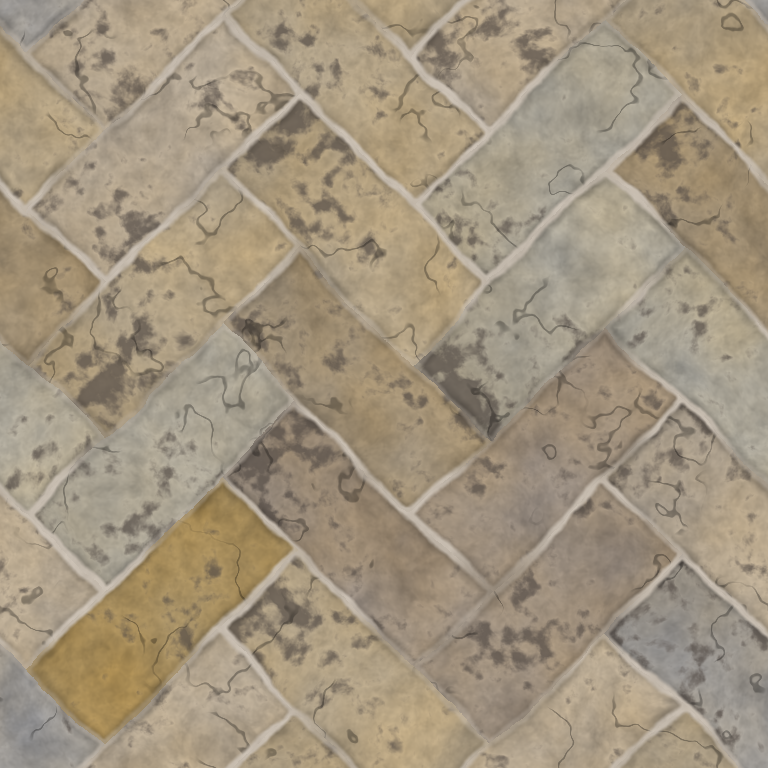
Give the GLSL for this texture, as a WebGL 2 fragment shader.

```glsl
#version 300 es
precision highp float;

uniform vec2 u_resolution;
out vec4 fragColor;

float hash(vec2 p) {
  vec3 q = fract(p.xyx * vec3(0.1031, 0.1030, 0.0973));
  q += dot(q, q.yzx + 33.33);
  return fract((q.x + q.y) * q.z);
}

float noise(vec2 p) {
  vec2 i = floor(p), f = fract(p);
  f = f * f * (3.0 - 2.0 * f);
  return mix(mix(hash(i), hash(i + vec2(1, 0)), f.x),
             mix(hash(i + vec2(0, 1)), hash(i + vec2(1, 1)), f.x), f.y);
}

float fbm(vec2 p) {
  float sum = 0.0, amp = 0.533;
  for (int i = 0; i < 4; i++) {
    sum += amp * noise(p);
    p = mat2(1.6, 1.2, -1.2, 1.6) * p + 7.3;
    amp *= 0.5;
  }
  return sum;
}

// Herringbone of 2.5 : 1 bricks; xy = position along and across, z = brick index 0..19
vec3 herringbone(vec2 p) {
  for (int c = -1; c <= 1; c++) {
    vec2 q = p - 2.5 * float(c);
    int column = 5 * (c & 1);

    float row = -floor(q.y);
    float along = q.x - row;
    if (along >= 0.0 && along < 2.5)
      return vec3(along, fract(q.y), column + (int(row) + 20) % 5);

    row = floor(q.x - 2.5);
    along = q.y + row;
    if (along >= 0.0 && along < 2.5)
      return vec3(along, fract(q.x - 2.5), 10 + column + (int(row) + 20) % 5);
  }
  return vec3(0);
}

float roundedBox(vec2 p, vec2 halfSize, float radius) {
  vec2 q = abs(p) - halfSize + radius;
  return length(max(q, 0.0)) + min(max(q.x, q.y), 0.0) - radius;
}

const vec3 stoneTones[7] = vec3[7](
  vec3(0.71, 0.65, 0.56),   // beige
  vec3(0.70, 0.63, 0.51),   // tan
  vec3(0.63, 0.56, 0.45),   // brown
  vec3(0.61, 0.55, 0.48),   // mauve
  vec3(0.68, 0.65, 0.58),   // grey
  vec3(0.62, 0.60, 0.57),   // slate
  vec3(0.65, 0.55, 0.36));  // gold

// Tens digit: stain level, units digit: tone
const int brickKinds[20] = int[20](
  21, 12, 23, 11, 11,  12, 14, 20, 25, 11,
  34,  3,  3, 10, 14,  21, 14,  6, 10, 10);

void main() {
  vec2 uv = gl_FragCoord.xy / u_resolution;
  vec2 p = 10.0 * vec2(uv.x, 1.0 - uv.y);

  // Diagonal axes, with uneven hand-cut edges
  vec2 diagonal = 0.5 * vec2(p.x + p.y, p.x - p.y) - vec2(2.54, 0.33);
  diagonal += 0.10 * (vec2(noise(p * 1.1), noise(p * 1.1 + 31.0)) - 0.5);
  diagonal += 0.05 * (vec2(fbm(p * 4.0), fbm(p * 4.0 + 57.0)) - 0.5);
  vec3 brick = herringbone(diagonal);
  float inset = -roundedBox(brick.xy - vec2(1.25, 0.5), vec2(1.25, 0.5), 0.06);

  int kind = brickKinds[int(brick.z)];
  float level = float(kind / 10);
  vec2 s = brick.xy + brick.z * vec2(7.7, 3.9) + 5.0;

  // Stone: broad warm and cool clouds, then fine grain
  float cloud = fbm(s * 2.2);
  float speck = fbm(s * 8.0 + 13.0);
  float grain = noise(s * 19.0) + noise(s * 37.0) - 1.0;
  vec3 color = stoneTones[kind % 10];
  color += vec3(0.22, 0.20, 0.16) * (cloud - 0.5);
  color += vec3(0.06, 0.01, -0.08) * (fbm(s * 1.4 + 40.0) - 0.5);
  color *= 1.0 + 0.24 * (speck - 0.5) + 0.055 * grain;

  // Dark mineral stains gather toward one end
  float bias = level * max(0.08 - 0.06 * brick.x, -0.02);
  float stain = smoothstep(0.56, 0.76, 0.45 * cloud + 0.55 * speck + bias);
  color = mix(color, vec3(0.31, 0.28, 0.26), 0.72 * stain);

  // Thin broken veins
  float vein = abs(fbm(s * 1.7 + 80.0) - 0.5);
  float veinMask = smoothstep(0.48, 0.66, noise(s * 2.3 + 25.0));
  color *= 1.0 - 0.28 * veinMask * (1.0 - smoothstep(0.004, 0.018, vein));

  // Worn, shaded rims beside pale mortar of varying strength
  float rim = 1.0 - smoothstep(0.03, 0.12, inset);
  color *= 1.0 - 0.24 * rim * noise(p * 3.0 + 9.0);
  float blur = max(0.022, 7.0 / min(u_resolution.x, u_resolution.y));
  float jointHalf = 0.022 + 0.028 * noise(p * 2.4 + 70.0);
  float mortar = 1.0 - smoothstep(jointHalf - blur, jointHalf + blur, inset);
  mortar *= mix(0.3, 0.95, smoothstep(0.2, 0.65, noise(p * 0.9 + 18.0)));
  vec3 mortarColor = vec3(0.78, 0.74, 0.69) + 0.12 * (speck - 0.5);
  color = mix(color, mortarColor, mortar);

  fragColor = vec4(color, 1.0);
}
```
